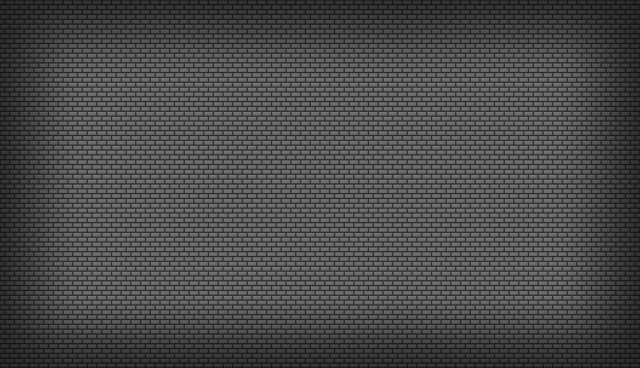
This pattern is drawn by a WebGL 1 fragment shader. Its source:

```glsl
precision highp float;
// Small grey bricks in running bond, softly shaded and darkened toward the edges.

uniform vec2 u_resolution;

// Antialiased coverage of a centred box
float boxCoverage(vec2 p, vec2 halfSize, float pixel) {
  vec2 c = clamp((halfSize - abs(p)) / pixel + 0.5, 0.0, 1.0);
  return c.x * c.y;
}

// Grey level of the wall; wall counts bricks across and rows up
float brickWall(vec2 wall, float pixel) {
  float row = floor(wall.y);
  wall.x += 0.5 * mod(row, 2.0);

  // Local position in row heights: each brick cell is 2 by 1
  vec2 p = (fract(wall) - 0.5) * vec2(2.0, 1.0);

  // Lit from the upper left, with a narrow bevel along the top
  float face = 0.425 + 0.07 * p.y - 0.015 * p.x;
  face += 0.035 * smoothstep(0.1, 0.32, p.y);

  // Joints are deepest just below each brick
  float joint = 0.20 - 0.03 * smoothstep(0.2, 0.5, -p.y);
  return mix(joint, face, boxCoverage(p, vec2(0.86, 0.36), pixel));
}

// Light falling off smoothly toward all four borders
float edgeShade(vec2 uv, float aspect) {
  vec2 inset = min(uv, 1.0 - uv) * vec2(aspect, 1.0);
  vec2 light = smoothstep(vec2(-0.06), vec2(0.24, 0.22), inset);
  return mix(0.38, 1.0, light.x * light.y);
}

void main() {
  vec2 uv = gl_FragCoord.xy / u_resolution;
  float aspect = u_resolution.x / u_resolution.y;

  // 66 bricks across; the even row count lets the stagger wrap
  float grey = brickWall(uv * vec2(66.0, 76.0), 76.0 / u_resolution.y);
  grey *= edgeShade(uv, aspect);

  gl_FragColor = vec4(vec3(grey), 1.0);
}
```
